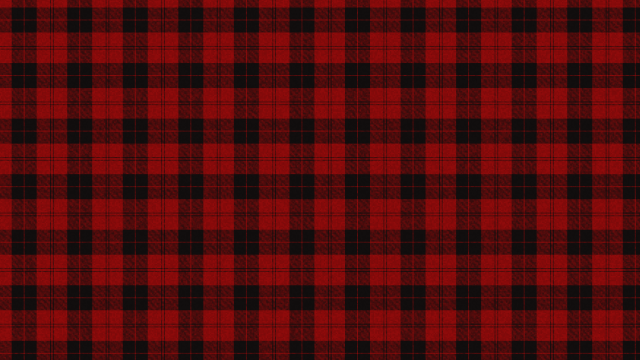
This pattern is drawn by a WebGL 2 fragment shader. Its source:

```glsl
#version 300 es
precision highp float;

uniform vec2 u_resolution;
out vec4 fragColor;

const vec3 RED_YARN = vec3(0.53, 0.04, 0.04);
const vec3 BLACK_YARN = vec3(0.065, 0.053, 0.053);
const float REPEATS_DOWN = 6.48;
const vec2 BLACK_CENTER = vec2(0.435, 0.12);

float hash(vec2 cell) {
  vec3 q = fract(vec3(cell.xyx) * 0.1031);
  q += dot(q, q.yzx + 33.33);
  return fract((q.x + q.y) * q.z);
}

float valueNoise(vec2 p) {
  vec2 cell = floor(p);
  vec2 f = fract(p);
  f = f * f * (3.0 - 2.0 * f);
  float low = mix(hash(cell), hash(cell + vec2(1.0, 0.0)), f.x);
  float high = mix(hash(cell + vec2(0.0, 1.0)), hash(cell + 1.0), f.x);
  return mix(low, high, f.y);
}

// Share of a pixel of size px, centred on x, that lies in a stripe
float stripe(float x, float center, float width, float px) {
  float hi = min(x + 0.5 * px, center + 0.5 * width);
  float lo = max(x - 0.5 * px, center - 0.5 * width);
  return clamp((hi - lo) / px, 0.0, 1.0);
}

// Yarn along one axis: 0 is black, 1 is red
float yarnRedness(float x, float px) {
  float d = fract(x + 0.5) - 0.5;
  float redness = 1.0 - stripe(d, 0.0, 0.45, px);
  redness = mix(redness, 1.0, stripe(d, 0.0, 0.017, px));
  float darkPair = stripe(abs(d), 0.475, 0.015, px);
  return mix(redness, 0.0, darkPair);
}

// Share of the warp that shows on the surface of the twill
float twillCover(vec2 p, float ribs, float grain) {
  float rib = sin(6.2832 * ribs * (p.x + p.y));
  return 0.5 + 0.07 * rib + 0.3 * (grain - 0.5);
}

void main() {
  float px = REPEATS_DOWN / u_resolution.y;
  vec2 p = gl_FragCoord.xy / u_resolution.y * REPEATS_DOWN - BLACK_CENTER;

  // Crossing yarns
  float warp = yarnRedness(p.x, px);
  float weft = yarnRedness(p.y, px);
  float cover = twillCover(p, 9.0, valueNoise(p * 38.0));
  vec3 color = mix(BLACK_YARN, RED_YARN, mix(weft, warp, cover));

  // Uneven fibres
  float fibre = valueNoise(p * 42.0 + 71.0) - 0.5;
  color *= 1.0 + 0.16 * fibre;

  fragColor = vec4(color, 1.0);
}
```
